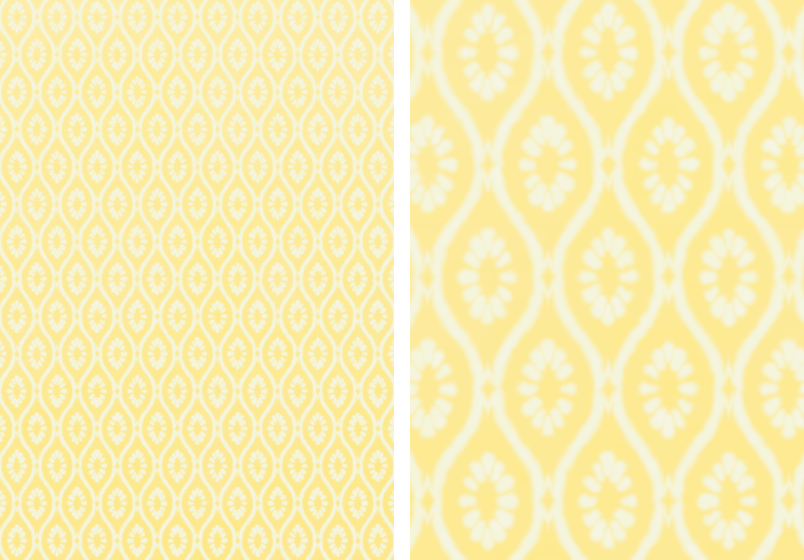
Left, the full canvas; right, a detail of the centre.
Reproduce this pattern procedurally as a Shadertoy shader.

```glsl
const float COLUMNS = 9.82;                // repeats across the canvas
const float ROW = 0.932;                   // row spacing, in column widths
const vec2 FIRST = vec2(0.42, 0.428);      // first medallion, from the top left
const float LINE = 0.049;                  // half width of the trellis line
const float SWING = 0.182;                 // sideways swing of the trellis
const float SHOULDER = 0.05;               // third harmonic, flattens the bends
const float PETALS = 12.0;
const vec2 RING = vec2(0.188, 0.345);      // radii through the petal tips
const float LOZENGE = 0.1;                 // pulls the oval towards a lozenge
const float PETAL_ROOT = 0.74;             // inner end of a petal, share of RING
const float PETAL_SIZE = 0.057;
const float PETAL_TAPER = 0.8;
const float WEAR = 0.022;                  // uneven edges of the print
const float SOFT = 0.036;                  // edge softness
const vec3 YELLOW_TOP = vec3(0.992, 0.928, 0.635);
const vec3 YELLOW_LOW = vec3(0.992, 0.91, 0.55);
const vec3 CREAM = vec3(0.96, 0.96, 0.87);
const float PI = 3.14159265;

float hash(vec2 p) {
    return fract(sin(dot(p, vec2(127.1, 311.7))) * 43758.5453);
}

float noise(vec2 p) {
    vec2 i = floor(p), f = fract(p);
    f = f * f * (3.0 - 2.0 * f);
    return mix(mix(hash(i), hash(i + vec2(1, 0)), f.x),
               mix(hash(i + vec2(0, 1)), hash(i + vec2(1, 1)), f.x), f.y);
}

// Ogee line in one half cell, distance corrected by its slope
float trellis(vec2 q) {
    float t = PI * q.y / ROW;
    float gain = SWING / (1.0 - SHOULDER);
    float curve = 0.25 + gain * (cos(t) - SHOULDER * cos(3.0 * t));
    float slope = gain * PI / ROW * (3.0 * SHOULDER * sin(3.0 * t) - sin(t));
    return abs(abs(q.x) - curve) / sqrt(1.0 + slope * slope) - LINE;
}

float diamond(vec2 q, vec2 size) {
    return (abs(q.x) / size.x + abs(q.y) / size.y - 1.0) * size.x * size.y / length(size);
}

// Petals joined at the root into a scalloped ring
float medallion(vec2 q, vec2 id) {
    float d = 1.0;
    for (float i = 0.0; i < PETALS; i++) {
        float a = i * 2.0 * PI / PETALS;
        vec2 tip = RING * vec2(sin(a), cos(a)) * (1.0 - LOZENGE * abs(sin(2.0 * a)));
        vec2 root = tip * PETAL_ROOT;
        vec2 axis = tip - root;
        float h = clamp(dot(q - root, axis) / dot(axis, axis), 0.0, 1.0);
        float size = PETAL_SIZE * mix(PETAL_TAPER, 1.0, h);
        size += WEAR * (hash(id + i * 3.7) - 0.5);
        d = min(d, length(q - root - axis * h) - size);
    }
    return d;
}

void mainImage(out vec4 fragColor, in vec2 fragCoord) {
    float pixel = COLUMNS / iResolution.x;
    vec2 p = vec2(fragCoord.x, iResolution.y - fragCoord.y) * pixel - FIRST;

    // Half-drop repeat
    float row = floor(p.y / ROW + 0.5);
    float x = p.x - 0.5 * mod(row, 2.0);
    vec2 id = vec2(floor(x + 0.5), row);
    vec2 q = vec2(x - id.x, p.y - row * ROW);

    // Trellis, closed around a small diamond
    vec2 joint = vec2(0.5 - abs(q.x), q.y);
    float d = min(trellis(q), diamond(joint, vec2(0.12, 0.21)));
    d = max(d, -diamond(joint, vec2(0.06, 0.10)));
    d = min(d, medallion(q, id));
    d += WEAR * (noise(p * 14.0) - 0.5);

    // Ground and ink with uneven tone
    float soft = max(SOFT, pixel);
    float ink = 1.0 - smoothstep(-soft, soft, d);
    float height = fragCoord.y / iResolution.y;
    vec3 ground = mix(YELLOW_LOW, YELLOW_TOP, height);
    ground.b += 0.04 * (noise(p * 0.6 + 7.0) - 0.5) + 0.03 * (noise(p * 5.0) - 0.5);
    vec3 cream = CREAM + vec3(0.0, 0.0, 0.03) * (noise(p * 9.0 + 40.0) - 0.5);
    fragColor = vec4(mix(ground, cream, ink), 1.0);
}
```
